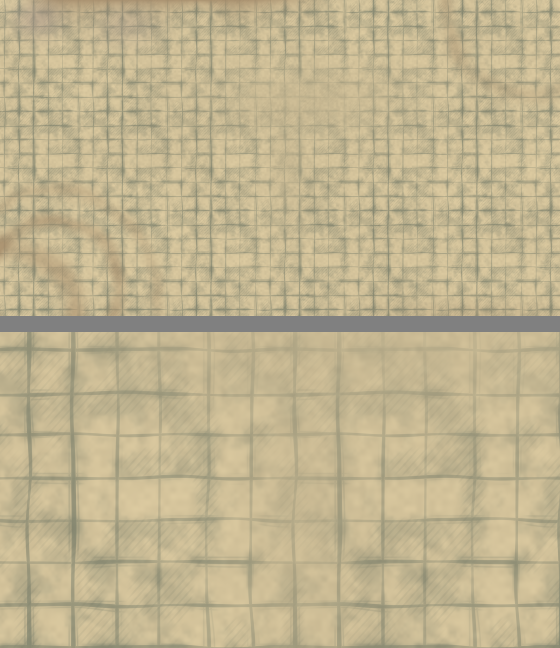
Top: the whole. Bottom: its middle third, enlarged.
A Shadertoy shader for this texture:

```glsl
// Aged graph paper: a hand-ruled grid tile of 6 by 7 cells, repeated over the sheet.
// Wobbly ink lines, smudges and hatching come from tiling value noise; rings,
// edge stains and a rubbed pale patch are laid over the whole sheet once.

const vec3 PAPER = vec3(0.865, 0.795, 0.63);
const vec3 INK = vec3(0.51, 0.525, 0.44);
const vec3 STAIN = vec3(0.64, 0.54, 0.41);
const vec3 MAUVE = vec3(0.66, 0.59, 0.54);
const vec2 CELLS = vec2(6.0, 7.0);
const vec2 TILE = vec2(0.2805, 0.314);    // tile size in canvas heights
const vec2 ORIGIN = vec2(0.1065, 0.352);  // a grid crossing, from the top left
const vec2 SHEET = vec2(512.0);           // noise period larger than the canvas
const float TAU = 6.28319;

float hash(vec2 p) {
    vec3 q = fract(vec3(p.xyx) * 0.1031);
    q += dot(q, q.yzx + 33.33);
    return fract((q.x + q.y) * q.z);
}

// Value noise that repeats after a whole number of lattice steps
float noise(vec2 p, vec2 period) {
    vec2 i = floor(p);
    vec2 f = fract(p);
    f = f * f * (3.0 - 2.0 * f);
    vec2 a = mod(i, period);
    vec2 b = mod(i + 1.0, period);
    return mix(mix(hash(a), hash(vec2(b.x, a.y)), f.x),
               mix(hash(vec2(a.x, b.y)), hash(b), f.x), f.y);
}

float fbm(vec2 p, vec2 period) {
    float sum = 0.0;
    float gain = 0.5;
    for (int i = 0; i < 4; i++) {
        sum += gain * noise(p, period);
        p *= 2.0;
        period *= 2.0;
        gain *= 0.55;
    }
    return sum / 1.01;
}

// One family of ruled lines: x is the sharp ink, y the soft smudge beside it
vec2 ruledLines(float across, float along, float count, float seed, float swell, float aa) {
    float c = across * count;
    float id = floor(c + 0.5);
    float key = mod(id, count) * 7.0 + seed;
    float wobble = noise(vec2(along * 5.0, key), vec2(5.0, 997.0)) - 0.5;
    float offset = 0.09 * (hash(vec2(key, 3.0)) - 0.5) + 0.09 * wobble;
    float d = abs(c - id - offset);
    float pressure = noise(vec2(along * 8.0, key + 1.0), vec2(8.0, 997.0));
    // Lines beside the tile seam are pressed harder
    float weight = 0.8 + swell * cos(TAU * (id + 0.5) / count);
    weight += 0.2 * (hash(vec2(key, 9.0)) - 0.5);
    float halfWidth = mix(0.025, 0.055, pressure * weight);
    float ink = 1.0 - smoothstep(halfWidth - aa, halfWidth + aa, d);
    float second = 1.0 - smoothstep(0.0, 0.02 + aa, abs(d - 0.09 - 0.08 * wobble));
    ink = max(ink, 0.4 * second * smoothstep(0.5, 0.8, pressure));
    float smudge = exp(-d * 9.0) * smoothstep(0.2, 0.85, pressure);
    return vec2(ink * mix(0.6, 1.0, pressure), smudge) * weight;
}

// Fine slanted pencil strokes confined to scattered patches
float hatching(vec2 uv) {
    float patches = smoothstep(0.55, 0.75, noise(uv * 9.0 + 0.5, vec2(9.0)));
    float stroke = abs(fract((uv.x + uv.y) * 34.0) - 0.5);
    return patches * (1.0 - smoothstep(0.05, 0.25, stroke));
}

// Broken, blurred ring left by a wet cup
float cupRing(vec2 p, vec2 center, float radius, float width) {
    float warp = 0.035 * (fbm(p * 9.0, SHEET) - 0.5);
    float d = (length(p - center) - radius + warp) / width;
    return exp(-d * d) * mix(0.35, 1.0, noise(p * 14.0, SHEET));
}

float blot(vec2 p, vec2 center, vec2 size) {
    vec2 d = (p - center) / size;
    return exp(-dot(d, d));
}

void mainImage(out vec4 fragColor, in vec2 fragCoord) {
    vec2 p = fragCoord / iResolution.y;
    p.y = 1.0 - p.y;
    vec2 uv = (p - ORIGIN) / TILE;
    vec2 aa = 0.65 * CELLS / (TILE * iResolution.y);

    // Repeating grid and its grime
    vec2 columns = ruledLines(uv.x, uv.y, CELLS.x, 11.0, 0.2, aa.x);
    vec2 rows = ruledLines(uv.y, uv.x, CELLS.y, 83.0, 0.05, aa.y);
    float grime = fbm(uv * 10.0, vec2(10.0));
    float ink = max(columns.x, rows.x);
    float smudge = (columns.y + rows.y) * mix(0.2, 1.3, grime);

    // Rubbed area, where the ruling has almost gone
    float rubbed = blot(p, vec2(0.98, 0.32), vec2(0.28, 0.11));
    rubbed = max(rubbed, 0.7 * blot(p, vec2(0.91, 0.5), vec2(0.06, 0.25)));
    float keep = 1.0 - 0.75 * rubbed;

    float shade = 0.46 * smudge + 0.3 * smoothstep(0.4, 0.8, grime);
    shade += 0.1 * hatching(uv);
    float cover = 1.0 - (1.0 - clamp(shade, 0.0, 0.65)) * (1.0 - 0.68 * ink);
    vec3 color = mix(PAPER, INK, cover * keep);
    color *= 1.0 - 0.05 * rubbed - 0.05 * fbm(p * 4.0, SHEET);
    color *= 1.0 + 0.05 * (noise(p * 150.0, SHEET) - 0.5);

    // Stains over the whole sheet
    float stain = 0.65 * cupRing(p, vec2(0.02, 1.0), 0.22, 0.035);
    stain += 0.65 * cupRing(p, vec2(0.17, 0.91), 0.215, 0.022);
    stain += 0.35 * cupRing(p, vec2(0.17, 0.93), 0.33, 0.02);
    stain += 0.4 * cupRing(p, vec2(1.68, 0.04), 0.265, 0.025);
    float topEdge = exp(-p.y / (0.012 + 0.025 * noise(p * 8.0, SHEET)));
    stain += 0.85 * topEdge * smoothstep(0.05, 0.2, p.x) * (1.0 - smoothstep(0.75, 1.1, p.x));
    stain += 0.25 * blot(p, vec2(1.5, 1.02), vec2(0.3, 0.07));
    color = mix(color, STAIN, clamp(stain, 0.0, 0.8));
    float bruise = blot(p, vec2(0.12, 0.06), vec2(0.08, 0.06));
    bruise += 0.6 * blot(p, vec2(0.4, 0.08), vec2(0.1, 0.06));
    color = mix(color, MAUVE, 0.5 * bruise);

    fragColor = vec4(color, 1.0);
}
```
